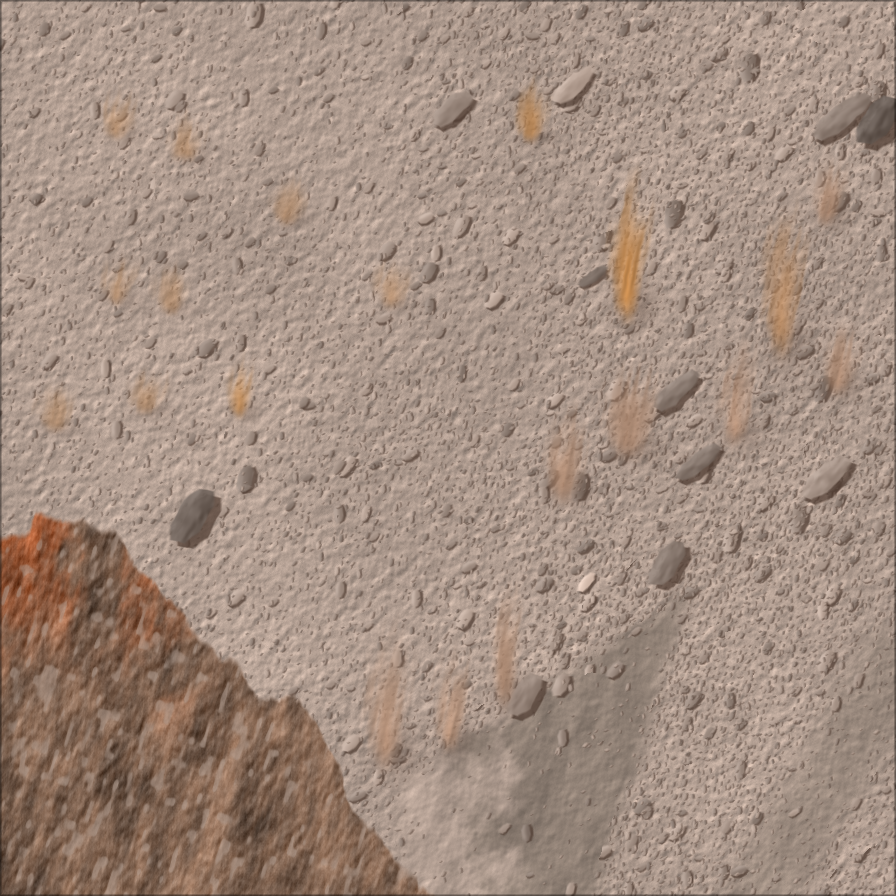
Write a Shadertoy shader that draws this texture.

```glsl
#define SCREE vec3(.695, .618, .57)
#define SHADOW vec3(.3, .225, .185)
#define SLAB vec3(.565, .505, .46)
#define STRAW vec3(.74, .575, .465)
#define ORANGE vec3(.79, .55, .31)
#define EARTH vec3(.455, .355, .29)
#define RUST vec3(.6, .31, .17)
#define SLOPE 0.85
#define GRAIN 0.5
#define SOFTNESS 0.0013

// Large stones: x, y, half length, tone
const vec4 STONES[12] = vec4[12](
    vec4(.505,.879,.026,-.2), vec4(.64,.905,.026,.15), vec4(.94,.87,.036,-.35), vec4(.98,.865,.03,-.85),
    vec4(.922,.468,.033,-.1), vec4(.78,.485,.03,-.5), vec4(.215,.425,.032,-.75), vec4(.662,.69,.017,-.6),
    vec4(.755,.565,.03,-.45), vec4(.655,.35,.013,.6), vec4(.745,.37,.026,-.45), vec4(.585,.225,.026,-.2));
// Tufts: base x, base y, half width, height; the first four are orange
const vec4 TUFTS[12] = vec4[12](
    vec4(.7,.645,.032,.18), vec4(.872,.605,.034,.195), vec4(.592,.842,.026,.078), vec4(.268,.535,.022,.075),
    vec4(.628,.44,.034,.13), vec4(.7,.49,.045,.125), vec4(.82,.505,.03,.13), vec4(.935,.56,.03,.1),
    vec4(.562,.215,.025,.155), vec4(.502,.165,.03,.125), vec4(.43,.145,.036,.175), vec4(.922,.75,.03,.09));
const vec2 SPRIGS[8] = vec2[8](vec2(.13,.845), vec2(.205,.82), vec2(.19,.65), vec2(.13,.66),
    vec2(.163,.535), vec2(.06,.52), vec2(.437,.655), vec2(.32,.75));

float hash(vec2 p) { return fract(sin(dot(p, vec2(127.1, 311.7))) * 43758.5453); }

float noise(vec2 p) {
    vec2 i = floor(p), f = fract(p);
    f = f * f * (3. - 2. * f);
    return mix(mix(hash(i), hash(i + vec2(1, 0)), f.x),
               mix(hash(i + vec2(0, 1)), hash(i + 1.), f.x), f.y);
}

float fbm(vec2 p) {
    float sum = 0., amp = .5;
    for (int i = 0; i < 4; i++) { sum += amp * noise(p); p = p * 2.03 + 17.3; amp *= .55; }
    return sum;
}

vec2 turn(vec2 p, float a) { return vec2(cos(a) * p.x + sin(a) * p.y, cos(a) * p.y - sin(a) * p.x); }

float cover(float d) { return smoothstep(SOFTNESS, -SOFTNESS, d); }

// Skewed block with chipped corners
float block(vec2 q, vec2 s) {
    q.x += .35 * q.y;
    vec2 a = abs(q), e = a - s;
    return max(max(e.x, e.y), (a.x / s.x + a.y / s.y - 1.5) * s.y * .6);
}

void addStone(inout vec3 col, vec2 q, vec2 s, float tone) {
    col = mix(col, SHADOW, .72 * cover(block(q + vec2(.1, .65) * s.y, s)));
    vec3 face = SCREE * (1. + .5 * tone) + .06 * clamp(q.y / s.y, -1., 1.);
    face += .12 * (noise(q * vec2(90, 220) + s * 900.) - .5);
    col = mix(col, face, .9 * cover(block(q, s)));
}

// Shifted rows of stones at four sizes
void addRubble(inout vec3 col, vec2 p, float density) {
    for (int i = 0; i < 4; i++) {
        float n = float(i);
        vec2 cells = (20. + 13. * n * n) * vec2(.8, 1.2);
        vec2 g = turn(p, SLOPE + .11 * n) * cells + 40.;
        g.x += hash(vec2(floor(g.y), n));
        vec2 id = floor(g) + 71. * n;
        float k = hash(id + 9.1);
        if (hash(id) > density * (.45 + .15 * n)) continue;
        vec2 q = (fract(g) - .5 - .3 * (vec2(k, hash(id + 4.7)) - .5)) / cells;
        vec2 size = mix(.13, .31, k) / cells.y * vec2(1.2, .65);
        addStone(col, turn(q, (k - .5) * 1.4), size, .65 * hash(id + 2.3) - .45);
    }
}

void addTuft(inout vec3 col, vec2 p, vec4 t, vec3 tint, float strength) {
    vec2 q = (p - t.xy) / t.zw;
    q.x -= .35 * q.y * q.y;
    float blades = noise(vec2((p.x - .2 * p.y) * 230., p.y * 26.));
    float width = mix(.45, 1., sin(3.1416 * clamp(q.y, 0., 1.)));
    float mask = smoothstep(1.1, .15, abs(q.x) / width + .35 * blades);
    mask *= smoothstep(-.08, .15, q.y) * smoothstep(1.1, .4, q.y + .35 * blades);
    vec2 foot = (q - vec2(.25, .08)) * vec2(1.5, 7);
    col = mix(col, SHADOW, .35 * strength * exp(-dot(foot, foot)));
    col = mix(col, tint * (.82 + .34 * blades), mask * strength);
}

float bump(float x, float center) { return exp(-pow((x - center) / .04, 2.)); }

float moundTop(float x) {
    return .383 - 1.15 * max(x - .13, 0.) + .02 * bump(x, .06) + .05 * bump(x, .335)
        + .035 * fbm(vec2(x * 45., 2));
}

vec3 moundColor(vec2 p, float depth) {
    vec2 s = turn(p, -.3), fine = s * vec2(150, 70);
    float streaks = fbm(s * vec2(85, 26)), clumps = fbm(s * vec2(24, 13) + 8.);
    vec3 col = EARTH * (.35 + .8 * streaks + .65 * clumps);
    float rust = smoothstep(.2, .03, depth) * smoothstep(.27, .08, p.x) * smoothstep(.36, .62, clumps);
    col = mix(col, RUST * (.55 + .9 * streaks), .8 * rust);
    col += .32 * (fbm(fine) - fbm(fine + vec2(.45, -.28)));
    return mix(col, SCREE, .5 * smoothstep(.67, .88, noise(fine)));
}

void mainImage(out vec4 fragColor, in vec2 fragCoord) {
    vec2 p = fragCoord / iResolution.xy;
    vec2 wobble = vec2(fbm(p * 28.), fbm(p * 28. + 31.)) - .5;
    vec2 w = p + .012 * wobble;
    vec3 col = SCREE * (.92 + .16 * fbm(p * 7.));

    // Smooth slabs at the foot of the slope
    float ridge = w.y - .13 - .65 * (w.x - .44);
    float front = max(max(ridge, w.x - .67 - .3 * w.y), .44 - w.x);
    float side = max(abs(dot(w - vec2(.93, .14), vec2(.86, -.5))) - .045, w.y - .3);
    float slab = max(smoothstep(.012, -.02, front), .75 * smoothstep(.02, -.03, side));
    vec3 slabColor = mix(SCREE, SLAB, smoothstep(.52, .6, p.x + .2 * wobble.x));
    col = mix(col, slabColor * (.82 + .36 * fbm(turn(p, -.25) * vec2(48, 14))), slab);

    // Gravel relief lit from the upper left
    vec2 g = turn(p, SLOPE) * vec2(95, 140);
    col *= 1. + GRAIN * (fbm(g) - fbm(g + vec2(.1, .55))) * (1. - .45 * slab);

    // Rubble thickens to the right, in a patch and along the ridge
    vec2 patchPos = p - vec2(.42, .47);
    float density = .32 + .45 * smoothstep(.42, .72, p.x) + .35 * exp(-90. * dot(patchPos, patchPos));
    density += .35 * exp(-pow(ridge * 22., 2.)) * smoothstep(.38, .48, p.x);
    addRubble(col, p + .006 * wobble, density * (.5 + fbm(p * 9. + 5.)) * (1. - .85 * slab));
    for (int i = 0; i < 12; i++) {
        vec4 s = STONES[i];
        float h = hash(s.xy);
        vec2 q = turn(p + .008 * wobble - s.xy, SLOPE + .6 * (h - .5));
        addStone(col, q, s.z * vec2(1, mix(.28, .55, h)), s.w);
    }

    // Dry grass
    for (int i = 0; i < 8; i++) addTuft(col, w, vec4(SPRIGS[i], .03, .065), mix(STRAW, ORANGE, .6), .5);
    for (int i = 0; i < 12; i++) {
        float warmth = i < 4 ? 1. - .45 * float(i == 1) : 0.;
        addTuft(col, p + .005 * wobble, TUFTS[i], mix(STRAW, ORANGE, warmth), i == 0 ? 1. : .75);
    }

    // Dark earth mound and thin rim
    float depth = moundTop(w.x) - w.y;
    col = mix(col, moundColor(p, depth), smoothstep(-.004, .006, depth));
    vec2 rim = min(p, 1. - p);
    col *= mix(.6, 1., smoothstep(.0005, .003, min(rim.x, rim.y)));
    fragColor = vec4(clamp(col, 0., 1.), 1);
}
```
